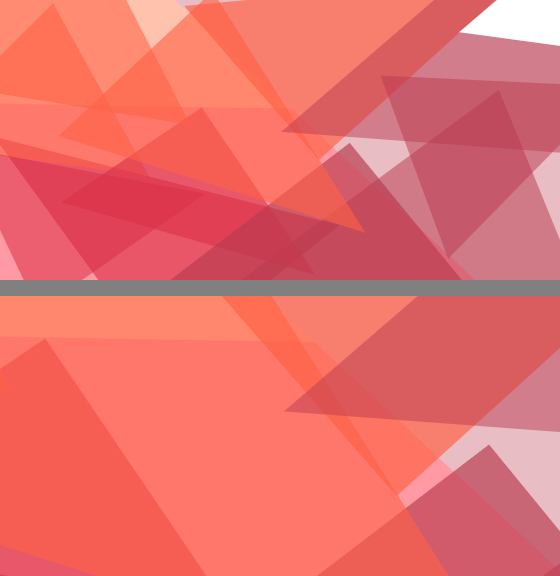
Top: the whole. Bottom: its middle third, enlarged.
Reproduce this background procedurally as a Shadertoy shader.

```glsl
// Translucent triangles in coral, red and crimson over three flat pale washes.
// A low-discrepancy sequence spreads them; all share three jittered edge
// directions, some turned half round, and their region picks the ink.

const int   TRIANGLES    = 11;
const vec2  SPREAD_STEP  = vec2(0.7549, 0.5698);   // R2 sequence
const vec2  SPREAD_START = vec2(0.56, 0.50);
const float GOLDEN_RATIO = 0.61803;
const vec2  INRADIUS     = vec2(0.18, 0.32);       // in canvas heights
const vec3  EDGE_NORMALS = vec3(130.0, 30.0, -97.0);  // degrees, upright
const vec3  EDGE_JITTER  = vec3(14.0, 26.0, 28.0);
const vec2  ALPHA_RANGE  = vec2(0.48, 0.70);

const vec3 PAPER   = vec3(1.00, 1.00, 1.00);
const vec3 PEACH   = vec3(1.00, 0.76, 0.68);
const vec3 PINK    = vec3(1.00, 0.60, 0.64);
const vec3 MAUVE   = vec3(0.91, 0.74, 0.77);
const vec3 CORAL   = vec3(1.00, 0.38, 0.27);
const vec3 RED     = vec3(0.86, 0.19, 0.28);
const vec3 CRIMSON = vec3(0.73, 0.23, 0.31);

// Wash borders: a point on each and the direction of its normal in degrees
const vec2  PINK_POINT   = vec2(0.0, 0.63);
const float PINK_NORMAL  = 89.0;
const vec2  MAUVE_POINT  = vec2(0.625, 1.0);
const float MAUVE_NORMAL = 227.0;

// Bare corner: normals of its two edges and their distances from the corner
const vec2 BARE_LOWER = vec2(0.135, 0.991);
const vec2 BARE_SIDE  = vec2(0.648, -0.761);
const vec2 BARE_REACH = vec2(0.1625, 0.146);

vec2 direction(float degrees) {
    float angle = radians(degrees);
    return vec2(cos(angle), sin(angle));
}

// Triangle around the origin, given by its incircle and edge normals
float triangleDistance(vec2 p, vec3 normals, float inradius) {
    float d = max(dot(p, direction(normals.x)), dot(p, direction(normals.y)));
    return max(d, dot(p, direction(normals.z))) - inradius;
}

// One-pixel antialiased coverage
float coverage(float d) {
    return clamp(0.5 - d * iResolution.y, 0.0, 1.0);
}

// Coral above, crimson to the right, red at lower left
vec3 regionInk(vec2 site) {
    if (site.y > 0.6 && site.x < 0.8) return CORAL;
    return site.x > 0.5 ? CRIMSON : RED;
}

void mainImage(out vec4 fragColor, in vec2 fragCoord) {
    vec2 p = fragCoord / iResolution.y;
    vec2 canvas = vec2(iResolution.x / iResolution.y, 1.0);

    // Pale washes: peach above, pink at lower left, mauve to the right
    float belowPeach = dot(p - PINK_POINT, direction(PINK_NORMAL));
    float leftOfMauve = dot(p - MAUVE_POINT, direction(MAUVE_NORMAL));
    vec3 color = mix(PEACH, PINK, coverage(belowPeach));
    color = mix(color, MAUVE, coverage(leftOfMauve));

    // Stack of translucent triangles
    for (int i = 1; i <= TRIANGLES; i++) {
        float n = float(i);
        vec2 site = fract(SPREAD_START + SPREAD_STEP * n);
        float vary = fract(n * GOLDEN_RATIO);
        vec3 jitter = fract(n * vec3(0.4142, 0.7321, 0.2361)) - 0.5;

        vec3 normals = EDGE_NORMALS + EDGE_JITTER * jitter;
        float flip = i % 3 == 1 ? -1.0 : 1.0;
        float inradius = mix(INRADIUS.x, INRADIUS.y, vary);
        float d = triangleDistance(flip * (p - site * canvas), normals, inradius);

        float alpha = mix(ALPHA_RANGE.x, ALPHA_RANGE.y, jitter.y + 0.5);
        color = mix(color, regionInk(site), alpha * coverage(d));
    }

    // Unpainted paper in the upper right corner
    vec2 toCorner = canvas - p;
    float bare = max(dot(toCorner, BARE_LOWER) - BARE_REACH.x,
                     dot(toCorner, BARE_SIDE) - BARE_REACH.y);
    color = mix(color, PAPER, coverage(bare));

    fragColor = vec4(color, 1.0);
}
```
